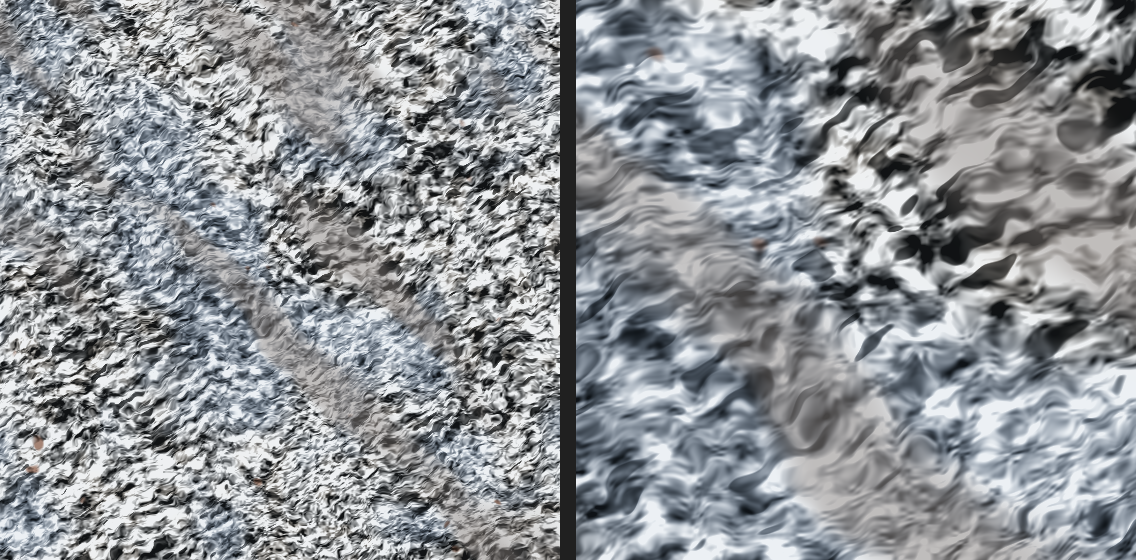
Left: the whole. Right: its middle third, enlarged.
This texture is drawn by a WebGL 2 fragment shader. Its source:

```glsl
#version 300 es
precision highp float;

uniform vec2 u_resolution;
out vec4 outColor;

// Grain layout, in canvas units
const float GRAIN_ANGLE = 0.42;
const float SLIVER_ANGLE = 0.62;
const float VEIN_ANGLE = -0.78;
const vec2 GRAIN_FREQ = vec2(52.0, 104.0);
const vec2 SLIVER_FREQ = vec2(42.0, 125.0);
const vec2 VEIN_FREQ = vec2(2.2, 10.0);
const float WARP_FREQ = 9.0;
const float WARP_AMOUNT = 0.035;
const float RAGGED_FREQ = 75.0;
const float RAGGED_AMOUNT = 0.008;

// Tone
const float MEAN_TONE = 0.645;
const float CONTRAST = 1.08;
const float SLIVER_DEPTH = 0.72;
const float DARKEST = 0.07;
const float LIGHTEST = 0.94;

// Colour
const vec3 COOL_SHIFT = vec3(-0.008, 0.002, 0.008);
const vec3 BLUE_SHIFT = vec3(-0.034, 0.0, 0.044);
const vec3 WARM_SHIFT = vec3(0.020, 0.002, -0.018);
const vec3 VEIN_COLOR = vec3(0.57, 0.55, 0.54);
const vec3 RUST_COLOR = vec3(0.36, 0.23, 0.17);

float hash(vec2 p) {
    return fract(sin(dot(p, vec2(127.1, 311.7))) * 43758.5453);
}

float noise(vec2 p) {
    vec2 cell = floor(p);
    vec2 f = fract(p);
    f = f * f * (3.0 - 2.0 * f);
    float low = mix(hash(cell), hash(cell + vec2(1.0, 0.0)), f.x);
    float high = mix(hash(cell + vec2(0.0, 1.0)), hash(cell + vec2(1.0)), f.x);
    return mix(low, high, f.y);
}

// Two octaves for broad regions
float regionNoise(vec2 p) {
    return 0.65 * noise(p) + 0.35 * noise(p * 2.3 + 17.4);
}

vec2 noisePair(vec2 p) {
    return vec2(noise(p), noise(p + 41.7)) - 0.5;
}

vec2 rotate(vec2 p, float angle) {
    float c = cos(angle);
    float s = sin(angle);
    return vec2(c * p.x + s * p.y, c * p.y - s * p.x);
}

// Stretched mineral grains, centred on zero
float grains(vec2 p, float fineness) {
    vec2 q = rotate(p, GRAIN_ANGLE) * GRAIN_FREQ;
    float coarse = noise(q) - 0.5;
    float medium = noise(rotate(q, 0.25) * 2.1 + 13.1) - 0.5;
    float fine = noise(rotate(q, -0.3) * 4.1 + 29.3) - 0.5;
    return coarse * mix(1.0, 0.6, fineness)
         + medium * mix(0.75, 0.85, fineness)
         + fine * mix(0.5, 0.75, fineness);
}

// Thin dark flakes between the grains
float slivers(vec2 p, float density) {
    float n = noise(rotate(p, SLIVER_ANGLE) * SLIVER_FREQ + 63.0);
    float threshold = mix(0.82, 0.66, density);
    return smoothstep(threshold, threshold + 0.13, n);
}

void main() {
    vec2 uv = gl_FragCoord.xy / min(u_resolution.x, u_resolution.y);

    // Bend the grain direction and roughen the outlines
    vec2 bent = uv + WARP_AMOUNT * noisePair(uv * WARP_FREQ);
    vec2 ragged = bent + RAGGED_AMOUNT * noisePair(uv * RAGGED_FREQ + 5.0);

    // Broad regions
    float fineness = smoothstep(0.45, 0.72, regionNoise(uv * 3.0 + 8.2));
    float darkness = smoothstep(0.35, 0.75, regionNoise(bent * 7.0 + 31.0));
    float blueness = smoothstep(0.45, 0.75, regionNoise(bent * 6.0 + 52.6));
    vec2 veinPos = rotate(ragged, VEIN_ANGLE) * VEIN_FREQ;
    float vein = smoothstep(0.60, 0.82, regionNoise(veinPos + 3.7));

    // Tone
    float calm = 1.0 - 0.35 * blueness;
    float tone = MEAN_TONE + CONTRAST * calm * grains(ragged, fineness);
    tone += 0.10 * (0.5 - darkness);
    tone *= 1.0 - SLIVER_DEPTH * calm * slivers(ragged, darkness);
    tone = clamp(tone, DARKEST, LIGHTEST);

    // Tints are strongest in the middle tones
    float midtone = 4.0 * tone * (1.0 - tone);
    float warmth = smoothstep(0.45, 0.85, noise(ragged * 34.0 + 71.0));
    vec3 color = vec3(tone) + COOL_SHIFT;
    color += midtone * (BLUE_SHIFT * blueness + WARM_SHIFT * warmth * (1.0 - blueness));

    // Dull veins and rare rust stains
    vec3 veinTone = VEIN_COLOR + 0.35 * (tone - MEAN_TONE);
    color = mix(color, veinTone, 0.7 * vein);
    float rust = smoothstep(0.86, 0.93, regionNoise(ragged * 19.0 + 90.0));
    color = mix(color, RUST_COLOR * (0.5 + tone), 0.7 * rust);

    outColor = vec4(clamp(color, 0.0, 1.0), 1.0);
}
```
